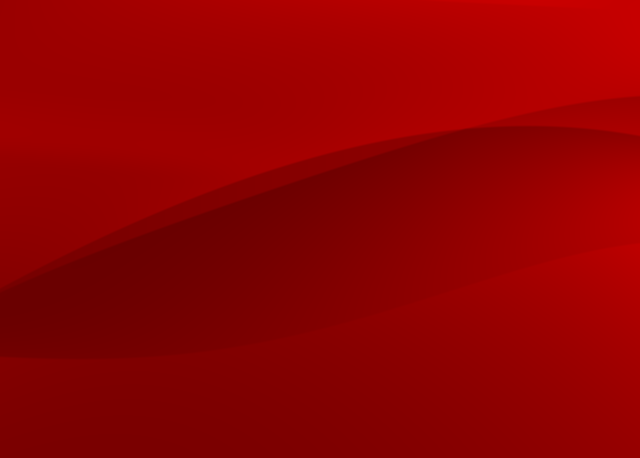
Give the GLSL for this background, as a Shadertoy shader.

```glsl
// Deep red backdrop of overlapping silky waves with soft shaded folds.
#define EDGE_SOFTNESS 1.5
#define GLOW_STRENGTH 0.035
#define SHEEN_STRENGTH 0.035

// Smooth curve: start height plus forward differences at quarter steps
float wave(float x, float start, vec4 d) {
    float t = 4.0 * x;
    float b2 = t * (t - 1.0) / 2.0;
    float b3 = b2 * (t - 2.0) / 3.0;
    float b4 = b3 * (t - 3.0) / 4.0;
    return start + dot(d, vec4(t, b2, b3, b4));
}

// Quadratic through three values at 0, 0.5 and 1
float blend3(vec3 v, float t) {
    vec3 w = vec3((1.0 - 2.0 * t) * (1.0 - t), 4.0 * t * (1.0 - t), t * (2.0 * t - 1.0));
    return dot(v, w);
}

// Shading across a fold: rows run from its lower to its upper border
float foldShade(vec2 p, vec3 low, vec3 middle, vec3 high) {
    vec3 rows = vec3(blend3(low, p.x), blend3(middle, p.x), blend3(high, p.x));
    return blend3(rows, clamp(p.y, 0.0, 1.0));
}

float below(float y, float edge) {
    float w = EDGE_SOFTNESS / iResolution.y;
    return 1.0 - smoothstep(-w, w, y - edge);
}

void mainImage(out vec4 fragColor, in vec2 fragCoord) {
    vec2 uv = fragCoord / iResolution.xy;
    float x = uv.x, y = uv.y;

    // Borders of the folds; the arch and the rise cross at the right
    float arch = wave(x, 0.370, vec4(0.168, -0.046, -0.015, -0.003));
    float rise = wave(x, 0.361, vec4(0.140, -0.020, 0.006, -0.035));
    float hem = wave(x, 0.221, vec4(0.0015, 0.057, -0.0115, -0.054));
    float crest = max(arch, rise);
    float inner = min(arch, rise);

    // Upper sheet
    float red = foldShade(vec2(x, (y - crest) / (1.0 - crest)),
        vec3(0.52, 0.655, 0.72), vec3(0.59, 0.635, 0.77), vec3(0.60, 0.70, 0.775));

    // Soft glow along a faint fold at the left
    float glowDist = y - (0.675 - 0.12 * x);
    float glow = smoothstep(-0.04, 0.03, glowDist) * (1.0 - smoothstep(0.03, 0.16, glowDist));
    red += GLOW_STRENGTH * glow * (1.0 - smoothstep(0.2, 0.55, x));

    // Thin sheen at the top right
    float sheenEdge = 1.0 - 0.068 * (x - 0.65);
    float sheen = (1.0 - below(y, sheenEdge)) * smoothstep(0.63, 0.70, x);
    red += SHEEN_STRENGTH * sheen * (1.0 - smoothstep(0.82, 1.0, x));

    // Translucent band between the crossing borders
    float leftBand = 0.46 + 0.14 * x;
    float rightBand = 0.61 + 0.8 * max(crest - y, 0.0);
    float band = mix(leftBand, rightBand, smoothstep(0.70, 0.75, x));
    red = mix(red, band, below(y, crest));

    // Dark central fold
    float centre = foldShade(vec2(x, (y - hem) / (inner - hem)),
        vec3(0.45, 0.51, 0.70), vec3(0.42, 0.485, 0.69), vec3(0.42, 0.435, 0.56));
    red = mix(red, centre, below(y, inner));

    // Lower sheet
    float lower = foldShade(vec2(x, y / hem),
        vec3(0.48, 0.495, 0.59), vec3(0.495, 0.51, 0.65), vec3(0.515, 0.535, 0.745));
    red = mix(red, lower, below(y, hem));

    fragColor = vec4(red, 0.0, 0.0, 1.0);
}
```
